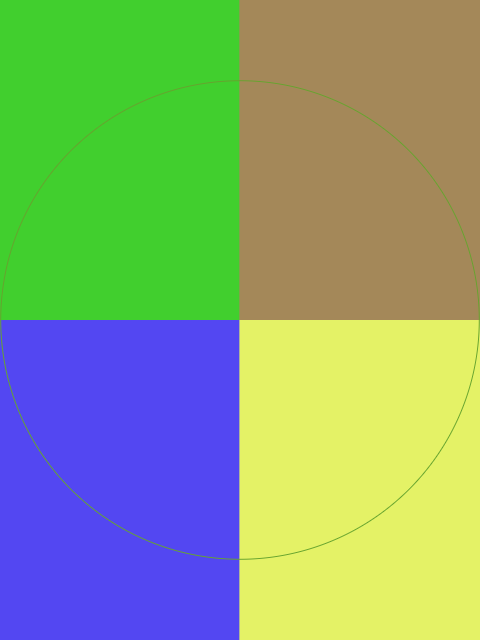
Reproduce this background procedurally as a Shadertoy shader.

```glsl
// Four flat colour quadrants crossed by a thin circle that spans the width.
void mainImage(out vec4 fragColor, in vec2 fragCoord) {
    // Centred coordinates, one unit per canvas width
    vec2 p = (fragCoord - 0.5 * iResolution.xy) / iResolution.x;
    float pixel = 1.0 / iResolution.x;

    // Quadrants, with the vertical seam a hair left of centre
    float right = clamp((p.x + 0.0013) / pixel + 0.5, 0.0, 1.0);
    float top = clamp(p.y / pixel + 0.5, 0.0, 1.0);
    vec3 lower = mix(vec3(0.325, 0.28, 0.95), vec3(0.895, 0.95, 0.40), right);
    vec3 upper = mix(vec3(0.255, 0.81, 0.18), vec3(0.645, 0.535, 0.35), right);
    vec3 color = mix(lower, upper, top);

    // Hairline ring
    float ringDistance = abs(length(p) - 0.4985) - 0.001;
    float ring = clamp(0.5 - ringDistance / pixel, 0.0, 1.0);
    color = mix(color, vec3(0.40, 0.64, 0.18), ring);

    fragColor = vec4(color, 1.0);
}
```
